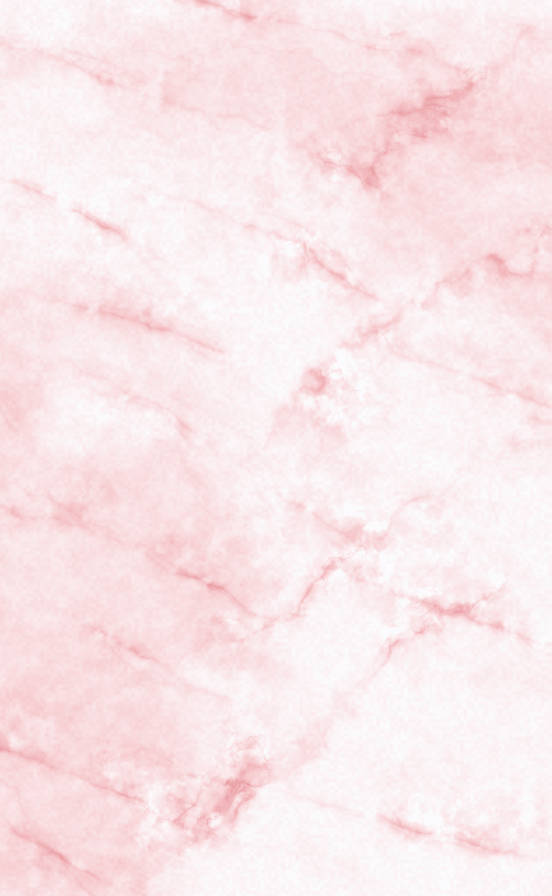
Write a Shadertoy shader that draws this texture.

```glsl
// Pale pink marble: soft slanting clouds under two families of veins,
// straight ones falling to the right and crinkled ones rising to the right.
// Layered value noise bends and breaks the veins; a colour ramp tints the depth.

#define VEIN_COUNT 21
#define FALL_ANGLE -0.40
#define RISE_ANGLE 0.66
#define CLOUD_SCALE vec2(2.6, 5.2)
#define CLOUD_DEPTH 0.100
#define HALO_WIDTH 0.023
#define HALO_DEPTH 0.175
#define CORE_WIDTH 0.0026
#define CORE_DEPTH 0.21
#define CRINKLE_DEPTH 0.23
#define GRAIN_DEPTH 0.040
#define PALEST 0.031

float hash(vec2 p) {
    vec3 q = fract(p.xyx * 0.1031);
    q += dot(q, q.yzx + 33.33);
    return fract((q.x + q.y) * q.z);
}

float noise(vec2 p) {
    vec2 cell = floor(p), f = fract(p);
    f = f * f * f * (f * (f * 6.0 - 15.0) + 10.0);
    float low = mix(hash(cell), hash(cell + vec2(1, 0)), f.x);
    float high = mix(hash(cell + vec2(0, 1)), hash(cell + vec2(1, 1)), f.x);
    return mix(low, high, f.y);
}

// Coordinates along and across an axis at the given angle.
vec2 alongAxis(vec2 p, float angle) {
    vec2 axis = vec2(cos(angle), sin(angle));
    return vec2(dot(p, axis), dot(p, vec2(-axis.y, axis.x)));
}

float fbm(vec2 p) {
    float sum = 0.0, weight = 0.5;
    for (int i = 0; i < 5; i++) {
        sum += weight * noise(p);
        p = alongAxis(p, 0.6) * 2.03 + 17.3;
        weight *= 0.5;
    }
    return sum / 0.96875;
}

// One where the noise crosses its middle value, falling off to both sides.
float ridge(float n, float sharpness) {
    return exp(-abs(n - 0.5) * sharpness);
}

// Returns halo (x) and core (y) strength of all the veins.
vec2 veins(vec2 p, vec2 bend, float aspect) {
    vec2 total = vec2(0);
    for (int i = 0; i < VEIN_COUNT; i++) {
        float id = float(i);
        float rising = step(0.6, fract(id * 0.4 + 0.1));
        float lengthSeed = hash(vec2(id, 3.7)), angleSeed = hash(vec2(id, 9.1));
        vec2 centre = vec2(fract(id * 0.618 + 0.2) * aspect,
                           (id + 0.5) / float(VEIN_COUNT));
        float angle = mix(FALL_ANGLE, RISE_ANGLE, rising) + (angleSeed - 0.5) * 0.35;
        float halfLength = mix(0.15, 0.42, lengthSeed);

        vec2 q = alongAxis(p + bend * mix(0.45, 1.4, rising) - centre, angle);
        float taper = 1.0 - smoothstep(0.4, 1.0, abs(q.x) / halfLength);
        // The stain spreads further on one side of the crack.
        float side = mix(0.5, 1.6, step(0.0, q.y * (angleSeed - 0.5)));
        float halo = exp(-abs(q.y) / (HALO_WIDTH * side));
        // A fainter crack wanders beside the main one and rejoins it.
        float gap = 0.045 * (noise(vec2(q.x * 11.0, id * 5.0)) - 0.5);
        float width = CORE_WIDTH * (1.0 + 0.6 * rising);
        float core = exp(-abs(q.y) / width) + 0.45 * exp(-abs(q.y - gap) / width);
        total += taper * mix(0.45, 1.0, hash(vec2(id, 5.3))) * vec2(halo, core);
    }
    return 1.0 - exp(-total * 1.2);
}

// Colour ramp from near white through blush to rose.
vec3 marbleColour(float depth) {
    return vec3(0.985 - 0.5 * depth * depth, 1.0 - depth, 1.006 - 0.96 * depth);
}

void mainImage(out vec4 fragColor, in vec2 fragCoord) {
    vec2 p = fragCoord / iResolution.y;
    float aspect = iResolution.x / iResolution.y;

    // Coarse and fine bending of the stone.
    vec2 bend = 0.13 * (vec2(fbm(p * 4.0 + 3.1), fbm(p * 4.0 + 41.7)) - 0.5);
    bend += 0.045 * (vec2(fbm(p * 22.0 + 8.3), fbm(p * 22.0 + 63.9)) - 0.5);

    // Clouds and faint wisps, stretched along the falling direction.
    vec2 slant = alongAxis(p + bend, FALL_ANGLE);
    float cloud = smoothstep(0.34, 0.70, fbm(slant * CLOUD_SCALE + 5.0));
    float wisp = ridge(fbm(slant * vec2(3.5, 9.0) + 29.0), 42.0);
    float depth = PALEST + CLOUD_DEPTH * cloud + 0.04 * wisp * (0.2 + cloud);

    // Veins, broken into patches, with crinkled threads in their stains.
    vec2 vein = veins(p, bend, aspect);
    float patches = smoothstep(0.36, 0.62, fbm(p * 8.0 + 71.0));
    float mottle = fbm(p * 58.0 + 13.0);
    float threads = ridge(fbm((p + bend) * 21.0 + 90.0), 46.0);
    depth += HALO_DEPTH * vein.x * (0.15 + 0.85 * patches) * smoothstep(0.1, 0.9, mottle);
    depth += CORE_DEPTH * vein.y * (0.35 + 0.65 * patches) * smoothstep(0.2, 0.55, mottle);
    depth += CRINKLE_DEPTH * vein.x * vein.x * threads * (0.1 + 0.9 * patches);

    // Pale crystal flecks beside the veins, stone mottling and a fine grain.
    float fleck = smoothstep(0.58, 0.66, fbm(p * 56.0 + 150.0)) * vein.x;
    depth -= 0.08 * fleck * patches;
    depth += (mottle - 0.5) * (0.02 + 0.04 * cloud);
    depth += GRAIN_DEPTH * (noise(p * 256.0) - 0.5);

    fragColor = vec4(marbleColour(clamp(depth, 0.015, 0.36)), 1.0);
}
```
